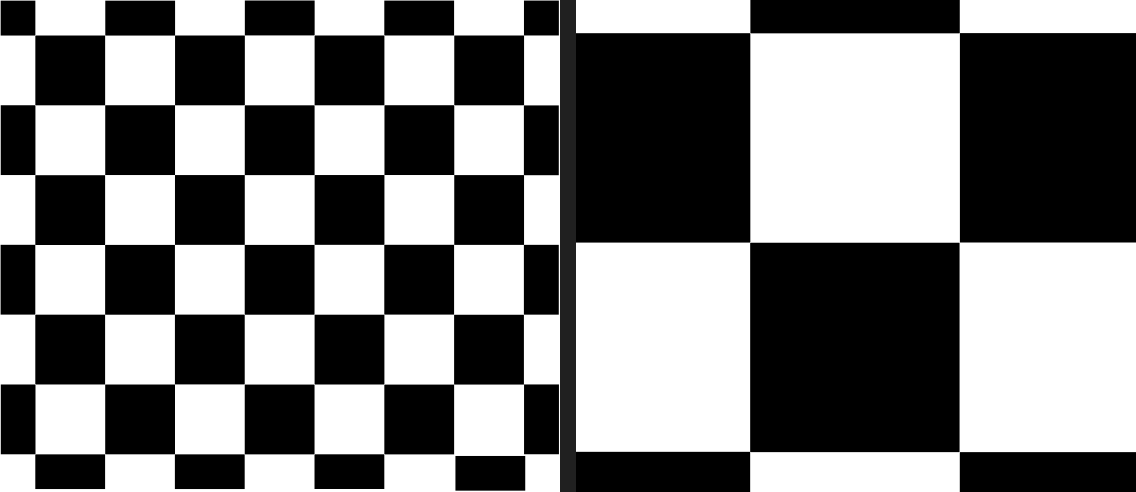
Left, the full canvas; right, a detail of the centre.
Write a Shadertoy shader that draws this pattern.

```glsl
// Black and white checkerboard with half tiles at the rim and one slipped tile.

const float TILE = 0.12464;                   // tile side, in canvas widths
const vec2 GRID_START = vec2(0.0632, 0.0634); // first full tile, from top left
const vec2 SHEET_MIN = vec2(-0.497, -0.5);    // board limits, in tiles
const vec2 SHEET_MAX = vec2(7.5, 6.497);
const vec2 SLIPPED_TILE = vec2(6.0);
const vec2 SLIP = vec2(0.018, 0.024);
const float JITTER = 0.003;
const vec3 INK = vec3(0.0);
const vec3 PAPER = vec3(1.0);

// Sine-free hash giving two values in 0..1
vec2 hash22(vec2 p) {
    vec3 q = fract(p.xyx * vec3(0.1031, 0.1030, 0.0973));
    q += dot(q, q.yzx + 33.33);
    return fract((q.xx + q.yz) * q.zy);
}

// Smooth coverage of an axis-aligned rectangle
float rectCoverage(vec2 p, vec2 lo, vec2 hi, float pixel) {
    vec2 inside = clamp((p - lo) / pixel + 0.5, 0.0, 1.0)
                * clamp((hi - p) / pixel + 0.5, 0.0, 1.0);
    return inside.x * inside.y;
}

// Slight placement error of each tile
vec2 tileOffset(vec2 cell) {
    if (cell == SLIPPED_TILE) return SLIP;
    return (hash22(cell + 20.0) - 0.5) * JITTER;
}

// One dark tile, cut at the board limits before it is shifted
float darkTile(vec2 p, vec2 cell, float pixel) {
    float isDark = 1.0 - mod(cell.x + cell.y, 2.0);
    vec2 lo = max(cell, SHEET_MIN);
    vec2 hi = min(cell + 1.0, SHEET_MAX);
    return isDark * rectCoverage(p - tileOffset(cell), lo, hi, pixel);
}

// Dark tiles around a point, so shifted edges can cross cell borders
float checkerboard(vec2 p, float pixel) {
    float ink = 0.0;
    for (int y = -1; y <= 1; y++) {
        for (int x = -1; x <= 1; x++) {
            vec2 cell = floor(p) + vec2(x, y);
            ink = max(ink, darkTile(p, cell, pixel));
        }
    }
    return ink;
}

void mainImage(out vec4 fragColor, in vec2 fragCoord) {
    // Tile coordinates, counted downward from the top left
    vec2 fromTop = vec2(fragCoord.x, iResolution.y - fragCoord.y) / iResolution.x;
    vec2 p = (fromTop - GRID_START) / TILE;
    float pixel = 1.0 / (iResolution.x * TILE);

    fragColor = vec4(mix(PAPER, INK, checkerboard(p, pixel)), 1.0);
}
```
